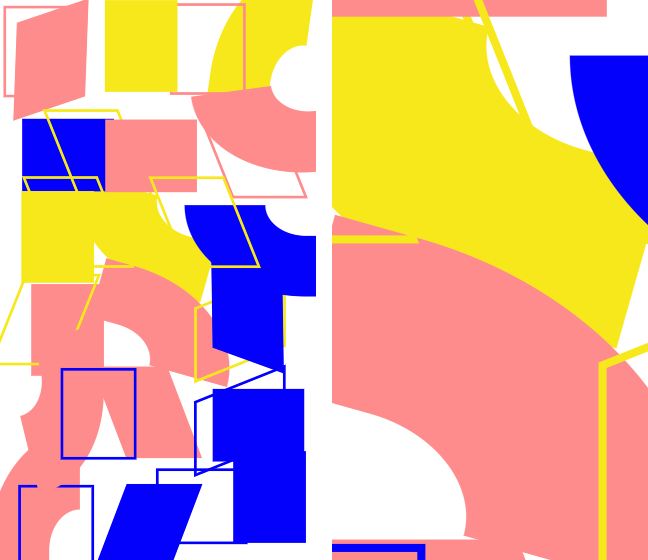
Left: the whole. Right: its middle third, enlarged.
A Shadertoy shader for this background:

```glsl
// Scattered flat blocks, slanted quads, bent bands and thin outlines on white.

const vec3 WHITE  = vec3(1.0);
const vec3 PINK   = vec3(1.0, 0.55, 0.55);
const vec3 BLUE   = vec3(0.01, 0.0, 0.99);
const vec3 YELLOW = vec3(0.97, 0.91, 0.11);

const int FILLS = 18;
const int OUTLINES = 12;
const float STROKE = 0.0085;
const float HALF_PI = 1.5707963;

vec2 hash2(float n) {
    return fract(sin(vec2(n * 12.9898 + 1.3, n * 78.233 + 4.1)) * 43758.547);
}

vec2 rotate(vec2 p, float a) {
    float c = cos(a), s = sin(a);
    return vec2(c * p.x + s * p.y, c * p.y - s * p.x);
}

// Parallelogram with sharp corners; a shear of zero gives a rectangle.
float quad(vec2 p, vec2 halfSize, float shear) {
    float side = (abs(p.x - shear * p.y) - halfSize.x) / sqrt(1.0 + shear * shear);
    return max(side, abs(p.y) - halfSize.y);
}

// Quarter of a stretched ring that runs on into a short straight end.
float bentBand(vec2 p, float radius, float halfWidth) {
    vec2 q = (p + vec2(0.14, -0.14)) / vec2(1.0, 1.33);
    float ring = abs(length(vec2(q.x, min(q.y, 0.0))) - radius) - halfWidth;
    return max(ring, max(-q.x, q.y - 0.07));
}

// Stroke lying just inside the edge of a shape.
float outline(float d, float width) {
    return abs(d + 0.5 * width) - 0.5 * width;
}

// Jittered centre of a cell in a grid that covers the canvas.
vec2 cellCentre(int cell, ivec2 grid, vec2 canvas, vec2 jitter) {
    vec2 id = vec2(cell % grid.x, cell / grid.x);
    return (id + 0.5) / vec2(grid) * canvas + jitter;
}

vec3 pickColour(float h, float pinkEnd, float blueEnd) {
    return h < pinkEnd ? PINK : (h < blueEnd ? BLUE : YELLOW);
}

vec3 paint(vec3 base, vec3 ink, float d, float pixel) {
    return mix(base, ink, 1.0 - smoothstep(-0.6 * pixel, 0.6 * pixel, d));
}

// Filled shape chosen by kind: bent band, block or slanted quad.
float filledShape(vec2 p, float kind, vec2 rnd) {
    float quarter = floor(rnd.x * 4.0) * HALF_PI;
    float tilt = rnd.y > 0.5 ? (rnd.y - 0.75) * 1.8 : 0.0;
    if (kind < 0.39) return bentBand(rotate(p, quarter + tilt), 0.193, 0.096);
    if (kind < 0.78) return quad(rotate(p, quarter), vec2(0.145, 0.115), 0.0);
    float shear = rnd.x < 0.5 ? 0.38 : -0.38;
    return quad(rotate(p, tilt), vec2(0.12, 0.145), shear);
}

// Outlined shape: upright rectangle or slanted quad in quarter turns.
float outlinedShape(vec2 p, float kind, vec2 rnd) {
    float shear = kind < 0.4 ? 0.0 : (rnd.y < 0.5 ? 0.4 : -0.4);
    vec2 q = rnd.x < 0.5 ? p : p.yx;
    return outline(quad(q, vec2(0.12, 0.145), shear), STROKE);
}

void mainImage(out vec4 fragColor, in vec2 fragCoord) {
    float pixel = 1.0 / iResolution.x;
    vec2 canvas = iResolution.xy * pixel;
    vec2 p = fragCoord * pixel;
    vec3 colour = WHITE;

    for (int i = 0; i < FILLS; i++) {
        float n = float(i);

        // Fills visit every grid cell once, in shuffled order.
        vec2 jitter = (hash2(n + 3.0) - 0.5) * 0.11;
        vec2 centre = cellCentre((i * 5) % FILLS, ivec2(3, 6), canvas, jitter);
        float d = filledShape(p - centre, fract(n * 0.618), hash2(n + 40.0));
        vec3 ink = pickColour(fract(n * 0.4142 + 0.1), 0.44, 0.76);
        colour = paint(colour, ink, d, pixel);

        // Outlines join the later layers, so some are partly covered.
        int j = i - (FILLS - OUTLINES);
        if (j < 0) continue;
        float m = float(j);
        jitter = (hash2(m + 70.0) - 0.5) * vec2(0.24, 0.12);
        centre = cellCentre((j * 5) % OUTLINES, ivec2(2, 6), canvas, jitter);
        d = outlinedShape(p - centre, fract(m * 0.618), hash2(m + 90.0));
        ink = pickColour(fract(m * 0.4142 + 0.3), 0.25, 0.57);
        colour = paint(colour, ink, d, pixel);
    }

    fragColor = vec4(colour, 1.0);
}
```
